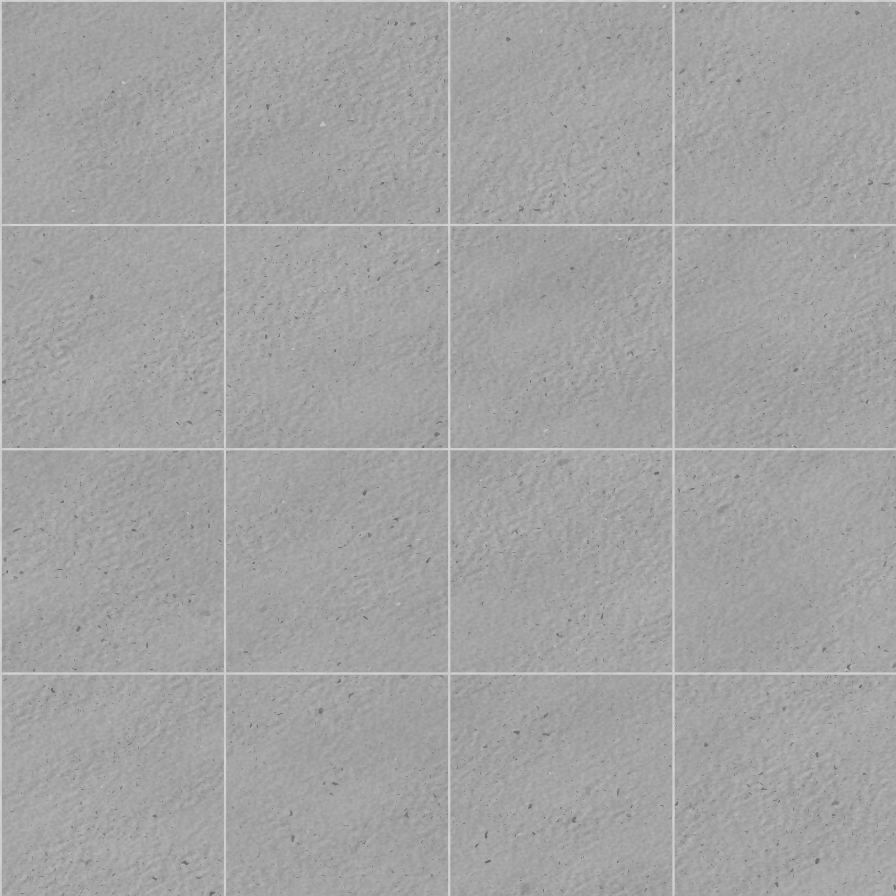
Reproduce this texture procedurally as a three.js fragment shader.

```glsl
// Four by four grey stone tiles with slanted veining, small pits and thin pale grout.
varying vec2 vUv;

const float PITCH = 0.2503;        // tile plus joint
const float FIRST_JOINT = 0.0008;  // joint centre from the left and top edges
const float SLANT = 0.42;          // direction of the veining
const vec3 STONE = vec3(0.64);
const vec3 PIT = vec3(0.36);
const vec3 CHIP = vec3(0.79);
const vec3 GROUT = vec3(0.81);

float hash(vec2 p) {
  return fract(sin(dot(p, vec2(127.1, 311.7))) * 43758.5453);
}

vec2 hash2(vec2 p) {
  return vec2(hash(p), hash(p + 19.7));
}

vec2 rotate(vec2 p, float a) {
  float c = cos(a), s = sin(a);
  return vec2(c * p.x + s * p.y, c * p.y - s * p.x);
}

float noise(vec2 p) {
  vec2 i = floor(p), f = fract(p);
  f = f * f * (3.0 - 2.0 * f);
  float low = mix(hash(i), hash(i + vec2(1.0, 0.0)), f.x);
  float high = mix(hash(i + vec2(0.0, 1.0)), hash(i + 1.0), f.x);
  return mix(low, high, f.y);
}

float fbm(vec2 p) {
  float sum = 0.0, gain = 0.53;
  for (int i = 0; i < 4; i++) {
    sum += gain * noise(p);
    p = rotate(p, 0.5) * 2.03 + 3.1;
    gain *= 0.5;
  }
  return sum;
}

// One elongated fleck in some of the cells; amount is the share of cells filled.
float flecks(vec2 p, float cells, float amount, float seed) {
  vec2 q = p * cells;
  vec2 id = floor(q) + seed;
  vec2 centre = 0.3 + 0.4 * hash2(id);
  float angle = SLANT + 2.0 * (hash(id + 5.3) - 0.5);
  float size = hash(id + 8.9);
  float radius = mix(0.13, 0.29, size * size);
  vec2 d = rotate(fract(q) - centre, angle) * vec2(1.0, 1.8);
  float present = step(hash(id + 13.1), amount);
  return present * (1.0 - smoothstep(radius * 0.45, radius, length(d)));
}

// Coverage of the joints around a tile, given the place inside it from 0 to 1.
float joint(vec2 cell) {
  vec2 d = PITCH * min(cell, 1.0 - cell);
  return 1.0 - smoothstep(0.0006, 0.0019, min(d.x, d.y));
}

vec3 stone(vec2 p) {
  // Soft veins and clouds
  vec2 along = rotate(p, SLANT);
  float veins = fbm(along * vec2(9.0, 26.0));
  float clouds = fbm(along * vec2(7.0, 12.0) + 4.7);
  float rough = smoothstep(0.32, 0.68, 0.5 * (veins + clouds));

  // Fine grain, with a relief lit from the upper left
  vec2 g = along * vec2(150.0, 210.0);
  float relief = fbm(g) - fbm(g + vec2(-0.45, 0.6));
  float grain = noise(p * 390.0) - 0.5;
  float tone = 0.035 * (clouds - 0.5) - 0.045 * (veins - 0.5);
  tone += 0.085 * relief * (0.6 + 0.8 * rough) + 0.045 * grain;
  vec3 color = STONE + tone;

  // Ragged pits in three sizes, denser where the stone is rough
  vec2 warp = vec2(noise(p * 230.0), noise(p * 230.0 + 31.0)) - 0.5;
  vec2 q = p + 0.0045 * warp;
  float smudge = flecks(q, 30.0, 0.03 + 0.06 * rough, 2.0);
  float large = flecks(q, 62.0, 0.03 + 0.13 * rough, 11.0);
  float small = flecks(q, 108.0, 0.08 + 0.26 * rough, 23.0);
  float tiny = flecks(q, 175.0, 0.1 + 0.2 * rough, 37.0);
  float depth = 0.45 + 0.55 * noise(p * 75.0);
  float pit = max(max(0.3 * smudge, 0.85 * large), max(0.6 * small, 0.5 * tiny));
  color = mix(color, PIT, pit * depth);

  // Rare pale chips
  float chip = flecks(q + 0.37, 70.0, 0.012, 51.0);
  return mix(color, CHIP, 0.75 * chip);
}

void main() {
  // Tiles are counted from the upper left
  vec2 grid = (vec2(vUv.x, 1.0 - vUv.y) - FIRST_JOINT) / PITCH;
  vec2 tile = floor(grid);
  vec2 shift = 3.0 * hash2(tile + 7.0);
  float shade = 0.01 * (hash(tile + 41.0) - 0.5);

  vec3 color = stone(vUv + shift) + shade;
  vec3 grout = GROUT + 0.05 * (noise(vUv * 120.0) - 0.5);
  color = mix(color, grout, joint(fract(grid)));
  gl_FragColor = vec4(color, 1.0);
}
```
